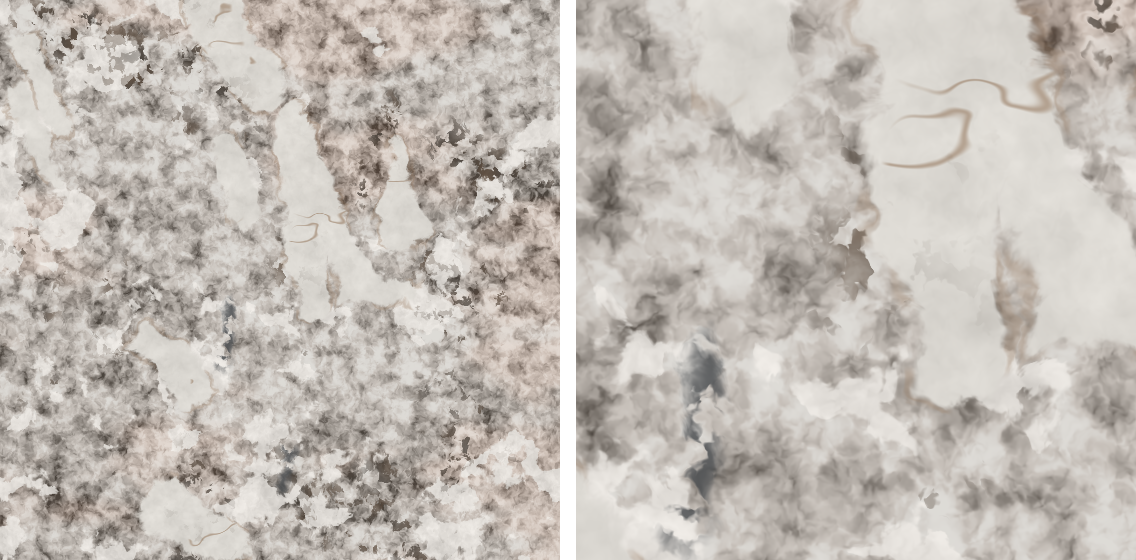
Left: the whole. Right: its middle third, enlarged.
This texture is drawn by a Shadertoy shader. Its source:

```glsl
float hash(vec2 p) {
    return fract(sin(dot(p, vec2(127.1, 311.7))) * 43758.5453);
}

float noise(vec2 p) {
    vec2 i = floor(p), f = fract(p);
    f = f * f * (3.0 - 2.0 * f);
    return mix(mix(hash(i), hash(i + vec2(1, 0)), f.x),
               mix(hash(i + vec2(0, 1)), hash(i + vec2(1, 1)), f.x), f.y);
}

// Four rotated octaves, normalised to 0..1
float fbm(vec2 p, float gain) {
    float sum = 0.0, total = 0.0, amp = 1.0;
    for (int i = 0; i < 4; i++) {
        sum += amp * noise(p);
        total += amp;
        amp *= gain;
        p = mat2(1.6, 1.2, -1.2, 1.6) * p + 17.3;
    }
    return sum / total;
}

vec2 warp(vec2 p, float freq, float amount) {
    vec2 offset = vec2(fbm(p * freq, 0.6), fbm(p * freq + 41.7, 0.6));
    return p + amount * (offset - 0.5);
}

// Distance to a tapered capsule
float shard(vec2 p, vec2 a, vec2 b, float ra, float rb) {
    vec2 pa = p - a, ba = b - a;
    float h = clamp(dot(pa, ba) / dot(ba, ba), 0.0, 1.0);
    return length(pa - ba * h) - mix(ra, rb, h);
}

// Large pale feldspar crystals
float crystals(vec2 p) {
    float d = shard(p, vec2(0.38, 1.0), vec2(0.46, 0.85), 0.055, 0.045);
    d = min(d, shard(p, vec2(0.52, 0.80), vec2(0.56, 0.63), 0.022, 0.055));
    d = min(d, shard(p, vec2(0.56, 0.62), vec2(0.555, 0.47), 0.055, 0.026));
    d = min(d, shard(p, vec2(0.58, 0.66), vec2(0.65, 0.49), 0.02, 0.03));
    d = min(d, shard(p, vec2(0.62, 0.475), vec2(0.74, 0.475), 0.022, 0.015));
    d = min(d, shard(p, vec2(0.70, 0.74), vec2(0.73, 0.59), 0.008, 0.045));
    d = min(d, shard(p, vec2(0.05, 0.92), vec2(0.105, 0.76), 0.03, 0.02));
    d = min(d, shard(p, vec2(0.02, 0.82), vec2(0.10, 0.68), 0.025, 0.012));
    d = min(d, shard(p, vec2(0.40, 0.72), vec2(0.43, 0.65), 0.03, 0.04));
    d = min(d, shard(p, vec2(0.30, 0.08), vec2(0.39, 0.03), 0.06, 0.05));
    return min(d, shard(p, vec2(0.26, 0.39), vec2(0.34, 0.30), 0.025, 0.035));
}

// Zones where dark mica gathers
float micaZone(vec2 p) {
    float d = shard(p, vec2(0.80, 0.73), vec2(0.94, 0.67), 0.04, 0.05);
    d = min(d, shard(p, vec2(0.69, 0.79), vec2(0.65, 0.66), 0.02, 0.02));
    d = min(d, shard(p, vec2(0.08, 0.95), vec2(0.25, 0.88), 0.05, 0.06));
    d = min(d, shard(p, vec2(0.33, 0.92), vec2(0.41, 0.84), 0.03, 0.03));
    float drift = smoothstep(0.53, 0.72, fbm(p * 6.0 + 8.0, 0.6));
    return max(drift * 0.8, smoothstep(0.04, -0.03, d));
}

float slateZone(vec2 p) {
    float d = shard(p, vec2(0.41, 0.46), vec2(0.385, 0.36), 0.008, 0.012);
    d = min(d, shard(p, vec2(0.52, 0.20), vec2(0.505, 0.13), 0.006, 0.009));
    return smoothstep(0.012, -0.008, d);
}

// Neutral tone to warm stone colour
vec3 stone(float tone) {
    float pale = smoothstep(0.78, 0.88, tone);
    return tone - mix(vec3(0.0, 0.036, 0.066), vec3(0.0, 0.02, 0.042), pale);
}

void mainImage(out vec4 fragColor, in vec2 fragCoord) {
    vec2 p = fragCoord / iResolution.y;
    vec2 flaky = warp(p, 55.0, 0.016);
    vec2 ragged = warp(warp(p, 11.0, 0.07), 60.0, 0.022);

    // Granular ground
    float mica = micaZone(ragged);
    float grain = (fbm(flaky * 40.0, 0.72) - 0.5) / 0.115;
    float drift = (fbm(p * vec2(5.0, 9.0) + 3.0, 0.6) - 0.5) / 0.12;
    float z = clamp(grain * (0.82 + 0.25 * mica) + 0.25 * drift, -2.6, 2.0);
    vec3 color = stone(0.755 + 0.11 * z - 0.025 * z * z);

    // Rosy and grey drifts
    float rosy = smoothstep(0.45, 0.65, fbm(p * vec2(3.0, 7.0) + 23.0, 0.55));
    color += mix(vec3(-0.008, 0.002, 0.006), vec3(0.015, -0.004, -0.012), rosy);

    // White ragged patches
    float chalk = fbm(ragged * 9.0 + 60.0, 0.6) + 0.012 * grain;
    float chalkMask = smoothstep(0.625, 0.66, chalk);
    vec3 chalkColor = vec3(0.885, 0.87, 0.85) + 0.022 * grain;
    color = mix(color, chalkColor, chalkMask * 0.94);

    // Smooth crystals with faint mottling
    float edge = crystals(ragged);
    float crystalMask = smoothstep(0.004, -0.005, edge);
    float clouds = fbm(p * 22.0 + 5.0, 0.7) - 0.5;
    vec3 crystalColor = vec3(0.862, 0.85, 0.826) + 0.09 * clouds + 0.007 * grain;
    color = mix(color, crystalColor, crystalMask * 0.96);

    // Rust cracks inside and along crystals
    float crack = abs(fbm(p * vec2(5.0, 8.0) + 31.0, 0.5) - 0.5);
    float broken = smoothstep(0.45, 0.62, noise(p * 28.0));
    float rust = smoothstep(0.009, 0.0, crack) * crystalMask;
    rust += 0.6 * smoothstep(0.006, 0.0, abs(edge - 0.004));
    color = mix(color, vec3(0.62, 0.52, 0.43), min(rust, 1.0) * broken * 0.65);

    // Dark mica flakes
    float flake = fbm(flaky * 48.0 + 90.0, 0.6);
    float cover = mica * (1.0 - 0.85 * crystalMask) * (1.0 - 0.6 * chalkMask);
    float speck = smoothstep(0.60, 0.67, flake + 0.05 * (mica - 0.5)) * cover;
    vec3 micaColor = mix(vec3(0.24, 0.22, 0.20), vec3(0.36, 0.29, 0.23), noise(p * 30.0));
    color = mix(color, micaColor, speck * 0.9);

    // Blue-grey slate streaks
    float slate = slateZone(ragged) * smoothstep(0.42, 0.55, flake);
    color = mix(color, vec3(0.30, 0.31, 0.32), slate * 0.85);

    fragColor = vec4(clamp(color, 0.0, 1.0), 1.0);
}
```
